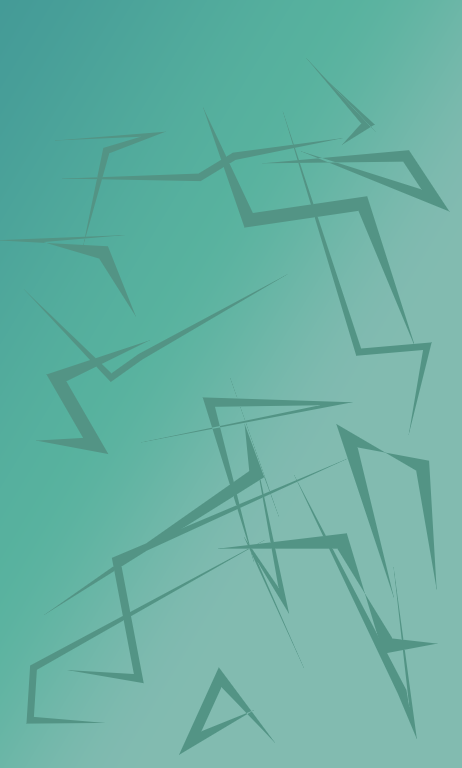
Give the GLSL for this background, as a Shadertoy shader.

```glsl
const ivec2 CELLS = ivec2(3, 6);
const vec3 SHARD_COLOR = vec3(0.325, 0.58, 0.52);

float hash(vec2 cell, float salt) {
    vec3 q = fract(vec3(cell, salt) * vec3(0.1031, 0.1137, 0.0973) + 0.37);
    q += dot(q, q.yzx + 33.33);
    return fract((q.x + q.y) * q.z);
}

// Three-stop diagonal blend, t runs from 0 (upper left) to 2 (lower right)
vec3 backdrop(float t) {
    vec3 color = mix(vec3(0.262, 0.60, 0.59), vec3(0.345, 0.70, 0.622), smoothstep(-0.15, 0.85, t));
    return mix(color, vec3(0.508, 0.732, 0.692), smoothstep(0.72, 1.3, t));
}

// Steep falling or shallow rising direction, randomly reversed
vec2 heading(vec2 cell, float salt) {
    float spread = (hash(cell, salt) - 0.5) * 0.75;
    float angle = hash(cell, salt + 1.0) < 0.55 ? -1.12 + spread : 0.25 + spread;
    float side = hash(cell, salt + 2.0) < 0.5 ? -1.0 : 1.0;
    return side * vec2(cos(angle), sin(angle));
}

// Reflect a point back inside a box
vec2 foldInside(vec2 p, vec2 low, vec2 high) {
    p = low + abs(p - low);
    return high - abs(high - p);
}

// Half-width offset at a bend, lengthened so both arms keep their width
vec2 miter(vec2 before, vec2 bend, vec2 after, float halfWidth) {
    vec2 u = normalize(bend - before);
    vec2 v = normalize(after - bend);
    vec2 tangent = normalize(u + v + 0.001 * vec2(-u.y, u.x));
    return vec2(-tangent.y, tangent.x) * halfWidth / max(dot(tangent, u), 0.28);
}

// Signed distance to a six-sided polygon with even-odd filling
float hexagonDistance(vec2 p, vec2 v[6]) {
    float nearest = 1e9, side = 1.0;
    for (int i = 0; i < 6; i++) {
        vec2 a = v[i], b = v[(i + 5) % 6];
        vec2 edge = b - a, rel = p - a;
        vec2 gap = rel - edge * clamp(dot(rel, edge) / max(dot(edge, edge), 1e-8), 0.0, 1.0);
        nearest = min(nearest, dot(gap, gap));
        bvec3 test = bvec3(p.y >= a.y, p.y < b.y, edge.x * rel.y > edge.y * rel.x);
        if (all(test) || all(not(test))) side = -side;
    }
    return side * sqrt(nearest);
}

// Zigzag with two bends and two needle tips; some middles twist into bow ties
float shardDistance(vec2 p, vec2 cell, vec2 low, vec2 high) {
    vec2 jitter = vec2(hash(cell, 1.0), hash(cell, 2.0));
    vec2 bendA = mix(low, high, (cell + jitter) / vec2(CELLS));
    vec2 bendB = bendA + heading(cell, 3.0) * mix(0.04, 0.17, hash(cell, 6.0));
    bendB = foldInside(bendB, low, high);

    float reachA = mix(0.09, 0.36, pow(hash(cell, 7.0), 1.4));
    float reachB = mix(0.09, 0.36, pow(hash(cell, 8.0), 1.4));
    vec2 tipA = foldInside(bendA + heading(cell, 9.0) * reachA, low, high);
    vec2 tipB = foldInside(bendB + heading(cell, 12.0) * reachB, low, high);

    float halfWidth = mix(0.004, 0.0098, hash(cell, 15.0));
    float twist = hash(cell, 16.0) < 0.25 ? -1.0 : 1.0;
    vec2 offA = miter(tipA, bendA, bendB, halfWidth);
    vec2 offB = miter(bendA, bendB, tipB, halfWidth) * twist;
    return hexagonDistance(p, vec2[6](tipA, bendA + offA, bendB + offB,
                                      tipB, bendB - offB, bendA - offA));
}

void mainImage(out vec4 fragColor, in vec2 fragCoord) {
    vec2 uv = fragCoord / iResolution.xy;
    vec2 p = fragCoord / iResolution.y;
    float pixel = 1.0 / iResolution.y;
    float aspect = iResolution.x / iResolution.y;
    vec2 low = vec2(0.02, 0.025);
    vec2 high = vec2(aspect - 0.025, 0.915);

    // Scatter one shard per jittered cell
    float coverage = 0.0;
    for (int y = 0; y < CELLS.y; y++) {
        for (int x = 0; x < CELLS.x; x++) {
            float d = shardDistance(p, vec2(x, y), low, high);
            coverage = max(coverage, clamp(0.5 - d / pixel, 0.0, 1.0));
        }
    }

    vec3 color = mix(backdrop(uv.x + 1.0 - uv.y), SHARD_COLOR, coverage);
    fragColor = vec4(color, 1.0);
}
```
